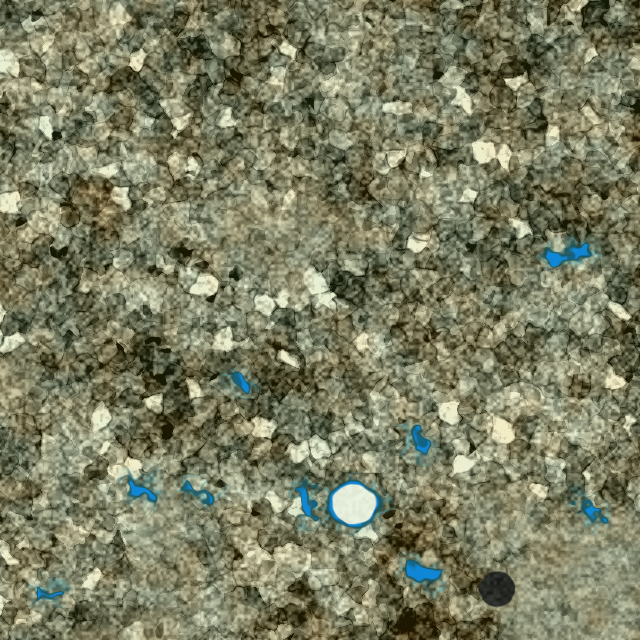
Give the GLSL for this texture, as a WebGL 2 fragment shader.

```glsl
#version 300 es
precision highp float;

uniform vec2 u_resolution;
out vec4 fragColor;

// Grain fabric: counts across the canvas and tone strengths
const float COARSE_GRAINS = 35.0;
const float FINE_GRAINS = 74.0;
const float BASE_TONE = 0.52;
const float COARSE_CONTRAST = 0.31;
const float FINE_CONTRAST = 0.23;
const float SPECK_CONTRAST = 0.40;
const float BROAD_CONTRAST = 0.36;
const float RIM_DARKNESS = 0.21;

// Pores and single inclusions
const float PORE_GRID = 7.0;
const float PORE_RADIUS = 0.0085;
const vec3 PORE_BLUE = vec3(0.06, 0.53, 0.84);
const vec3 PORE_RIM = vec3(0.08, 0.33, 0.38);
const vec3 TEAL_STAIN = vec3(0.36, 0.58, 0.58);
const vec3 CLEAR_GRAIN = vec3(0.93, 0.96, 0.89);
const vec3 OPAQUE_GRAIN = vec3(0.13, 0.14, 0.12);
const vec2 CLEAR_CENTER = vec2(0.553, 0.212);
const vec2 OPAQUE_CENTER = vec2(0.777, 0.079);
const vec2 MUD_CENTER = vec2(0.97, 0.05);
const float SOFT = 0.0018;

float hash(vec2 p) {
    return fract(sin(dot(p, vec2(127.1, 311.7))) * 43758.5);
}

vec2 hash2(vec2 p) {
    return vec2(hash(p), hash(p + 57.3));
}

float noise(vec2 p) {
    vec2 i = floor(p), f = fract(p);
    f = f * f * (3.0 - 2.0 * f);
    return mix(mix(hash(i), hash(i + vec2(1, 0)), f.x),
               mix(hash(i + vec2(0, 1)), hash(i + vec2(1, 1)), f.x), f.y);
}

float fbm(vec2 p) {
    return (noise(p) * 4.0 + noise(p * 2.1 + 9.2) * 2.0 + noise(p * 4.3 + 3.7)) / 7.0;
}

// Cellular grains: x = distance to centre, y = gap to the next grain, z = grain id
vec3 grains(vec2 p) {
    vec2 cell = floor(p);
    float nearest = 9.0, second = 9.0, id = 0.0;
    for (int y = -1; y <= 1; y++) {
        for (int x = -1; x <= 1; x++) {
            vec2 c = cell + vec2(x, y);
            float d = length(c + hash2(c) - p);
            if (d < nearest) {
                second = nearest;
                nearest = d;
                id = hash(c + 21.7);
            } else {
                second = min(second, d);
            }
        }
    }
    return vec3(nearest, second - nearest, id);
}

// Signed distance to scattered elongated pores, denser near the bottom
float pores(vec2 p) {
    vec2 cell = floor(p * PORE_GRID);
    float best = 1.0;
    for (int y = -1; y <= 1; y++) {
        for (int x = -1; x <= 1; x++) {
            vec2 c = cell + vec2(x, y);
            vec2 center = (c + 0.15 + 0.7 * hash2(c + 4.1)) / PORE_GRID;
            float chance = mix(0.5, 0.11, smoothstep(0.15, 0.42, center.y));
            if (hash(c + 8.6) > chance) continue;
            float angle = 6.2832 * hash(c + 2.9);
            float halfLength = mix(0.004, 0.026, hash(c + 6.3));
            vec2 axis = vec2(cos(angle), sin(angle));
            vec2 q = p - center;
            q -= axis * clamp(dot(q, axis), -halfLength, halfLength);
            best = min(best, length(q) - PORE_RADIUS * mix(0.5, 1.3, hash(c + 1.4)));
        }
    }
    return best;
}

void main() {
    vec2 p = gl_FragCoord.xy / u_resolution.y;
    vec2 wobble = vec2(noise(p * 75.0), noise(p * 75.0 + 31.0)) - 0.5;
    vec2 q = p + wobble * 0.013;

    vec3 coarse = grains(q * COARSE_GRAINS);
    vec3 fine = grains(q * FINE_GRAINS + 13.0);
    float speck = noise(p * 190.0);
    float broad = fbm(p * 9.0 + 5.0);

    // Mosaic of grains with broken dark rims
    float rim = 1.0 - smoothstep(0.02, 0.24, coarse.y);
    float fineRim = 1.0 - smoothstep(0.0, 0.2, fine.y);
    float tone = BASE_TONE + (coarse.z - 0.5) * COARSE_CONTRAST
        + (fine.z - 0.5) * FINE_CONTRAST
        + (speck - 0.5) * SPECK_CONTRAST
        + (broad - 0.5) * BROAD_CONTRAST;
    tone -= RIM_DARKNESS * rim * (1.3 * noise(p * 48.0 + 7.0) - 0.15);
    tone -= 0.07 * fineRim;

    // Bright crystals, dark pits and brown stains
    tone += 0.24 * step(0.95, coarse.z) * (1.0 - rim);
    tone -= 0.28 * step(fine.z, 0.015) * (1.0 - fineRim);
    float stain = smoothstep(0.64, 0.82, fbm(p * 6.0 + 40.0));
    tone -= 0.36 * stain * noise(p * 55.0 + 17.0);

    // Pale, fine-grained mud patches
    float mudEdge = length((p - MUD_CENTER) * vec2(1.0, 1.25)) + 0.12 * (broad - 0.5);
    float mud = 1.0 - smoothstep(0.15, 0.2, mudEdge);
    mud = max(mud, 0.6 * smoothstep(0.66, 0.74, fbm(p * 5.0 + 71.0)));
    tone = mix(tone, 0.6 + 0.26 * (speck - 0.5) + 0.12 * (fine.z - 0.5), 0.8 * mud);

    tone = clamp(tone, 0.09, 0.93);
    vec3 color = vec3(tone, tone + 0.005, tone * 0.95 - 0.08);
    color += vec3(0.025, -0.008, -0.03) * (noise(p * 30.0 + 90.0) * 2.0 - 1.0 + stain);

    // Round inclusions
    float clearDist = length((p - CLEAR_CENTER) * vec2(0.92, 1.08)) - 0.032 + wobble.x * 0.006;
    float opaqueDist = length(p - OPAQUE_CENTER) - 0.028 + wobble.y * 0.003;

    // Blue pores with dark rims and teal films along grain contacts
    float pore = pores(p + wobble * 0.02) + 0.012 * (noise(p * 42.0 + 3.0) - 0.5);
    pore = min(pore, abs(clearDist) - 0.007 * noise(p * 36.0 + 11.0));
    float film = (1.0 - smoothstep(0.003, 0.026, pore)) * (0.25 + 0.75 * rim);
    color = mix(color, TEAL_STAIN * (0.65 + 0.7 * speck), 0.75 * film);
    color = mix(color, PORE_RIM, 0.85 * (1.0 - smoothstep(0.0, 0.004, pore)));
    float murk = smoothstep(0.55, 0.8, noise(p * 65.0 + 23.0));
    vec3 fluid = mix(PORE_BLUE, PORE_RIM, 0.7 * murk);
    color = mix(color, fluid, 1.0 - smoothstep(-SOFT * 2.0, 0.0, pore));

    color = mix(color, CLEAR_GRAIN - 0.06 * speck, 1.0 - smoothstep(-SOFT, SOFT, clearDist));
    color = mix(color, OPAQUE_GRAIN + 0.14 * (speck - 0.4), 1.0 - smoothstep(-SOFT, SOFT, opaqueDist));
    fragColor = vec4(clamp(color, 0.0, 1.0), 1.0);
}
```
